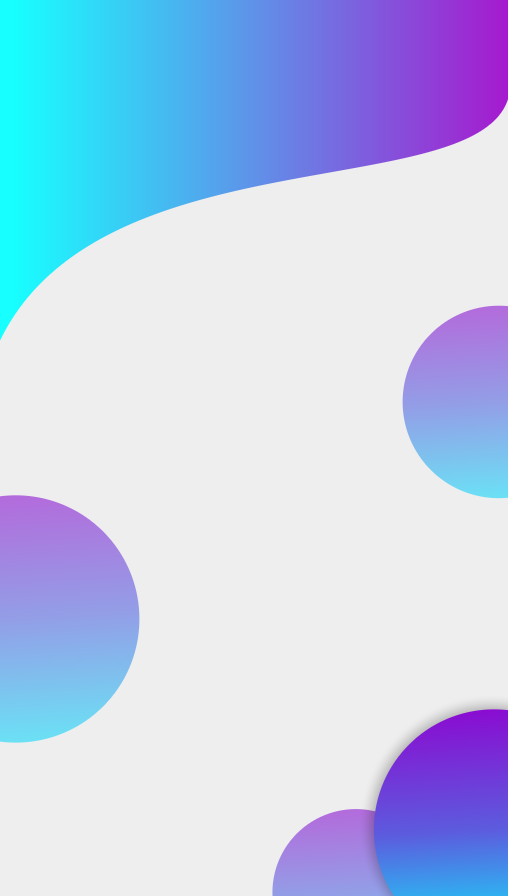
This background is drawn by a WebGL 1 fragment shader. Its source:

```glsl
precision highp float;
// Pale backdrop with a cyan-to-violet curved header and gradient discs.
uniform vec2 u_resolution;

const vec3 PAPER = vec3(0.932, 0.932, 0.936);
const vec3 CYAN = vec3(0.09, 1.0, 1.0);
const vec3 AZURE = vec3(0.38, 0.56, 0.91);
const vec3 VIOLET = vec3(0.65, 0.10, 0.81);
const vec3 SOFT_CYAN = vec3(0.42, 0.88, 0.96);
const vec3 SOFT_BLUE = vec3(0.575, 0.62, 0.905);
const vec3 SOFT_VIOLET = vec3(0.70, 0.42, 0.86);
const vec3 DEEP_CYAN = vec3(0.05, 0.95, 1.0);
const vec3 DEEP_BLUE = vec3(0.36, 0.36, 0.87);
const vec3 DEEP_VIOLET = vec3(0.54, 0.05, 0.82);

vec3 ramp(vec3 a, vec3 b, vec3 c, float t) {
  t = clamp(t, 0.0, 1.0);
  return t < 0.5 ? mix(a, b, t * 2.0) : mix(b, c, t * 2.0 - 1.0);
}

// Antialiased coverage of a signed distance; pixel is one pixel's size.
float coverage(float dist, float pixel) {
  return clamp(0.5 - dist / pixel, 0.0, 1.0);
}

vec2 bezier(vec2 a, vec2 b, vec2 c, vec2 d, float t) {
  float s = 1.0 - t;
  return s * s * s * a + 3.0 * s * s * t * b + 3.0 * s * t * t * c + t * t * t * d;
}

vec2 bezierTangent(vec2 a, vec2 b, vec2 c, vec2 d, float t) {
  float s = 1.0 - t;
  return 3.0 * (s * s * (b - a) + 2.0 * s * t * (c - b) + t * t * (d - c));
}

// Approximate distance to the header edge, negative above the curve.
float headerDistance(vec2 p, float width) {
  vec2 a = vec2(0.0, 0.6198);
  vec2 b = vec2(0.196 * width, 0.8503);
  vec2 c = vec2(0.933 * width, 0.7721);
  vec2 d = vec2(width, 0.8893);
  float low = 0.0;
  float high = 1.0;
  for (int i = 0; i < 16; i++) {
    float mid = 0.5 * (low + high);
    if (bezier(a, b, c, d, mid).x < p.x) low = mid;
    else high = mid;
  }
  float t = 0.5 * (low + high);
  vec2 tangent = normalize(bezierTangent(a, b, c, d, t));
  return (bezier(a, b, c, d, t).y - p.y) * tangent.x;
}

// Disc with a slightly tilted vertical gradient.
vec3 paintDisc(vec3 base, vec2 p, vec2 center, float radius,
               vec3 low, vec3 mid, vec3 high, float pixel) {
  vec2 q = (p - center) / radius;
  float t = 0.5 + 0.5 * (q.y - 0.06 * q.x);
  float mask = coverage(length(p - center) - radius, pixel);
  return mix(base, ramp(low, mid, high, t), mask);
}

vec3 paintSoftDisc(vec3 base, vec2 p, vec2 center, float radius, float pixel) {
  return paintDisc(base, p, center, radius, SOFT_CYAN, SOFT_BLUE, SOFT_VIOLET, pixel);
}

vec3 paintShadow(vec3 base, vec2 p, vec2 center, float radius, float blur) {
  float dist = length(p - center) - radius;
  return base * (1.0 - 0.32 * (1.0 - smoothstep(-blur, blur, dist)));
}

void main() {
  float pixel = 1.0 / u_resolution.y;
  vec2 p = gl_FragCoord.xy * pixel;
  float width = u_resolution.x * pixel;

  // Header
  vec3 header = ramp(CYAN, AZURE, VIOLET, (p.x / width - 0.025) / 0.975);
  vec3 color = mix(PAPER, header, coverage(headerDistance(p, width), pixel));

  // Pale discs
  color = paintSoftDisc(color, p, vec2(0.982 * width, 0.5514), 0.1074, pixel);
  color = paintSoftDisc(color, p, vec2(0.031 * width, 0.3092), 0.138, pixel);
  color = paintSoftDisc(color, p, vec2(0.7005 * width, 0.0039), 0.0931, pixel);

  // Vivid corner disc over its soft shadow
  vec2 corner = vec2(0.9725 * width, 0.0742);
  color = paintShadow(color, p, corner + vec2(-0.002, 0.002), 0.1341, 0.015);
  color = paintDisc(color, p, corner, 0.1341, DEEP_CYAN, DEEP_BLUE, DEEP_VIOLET, pixel);

  gl_FragColor = vec4(color, 1.0);
}
```
